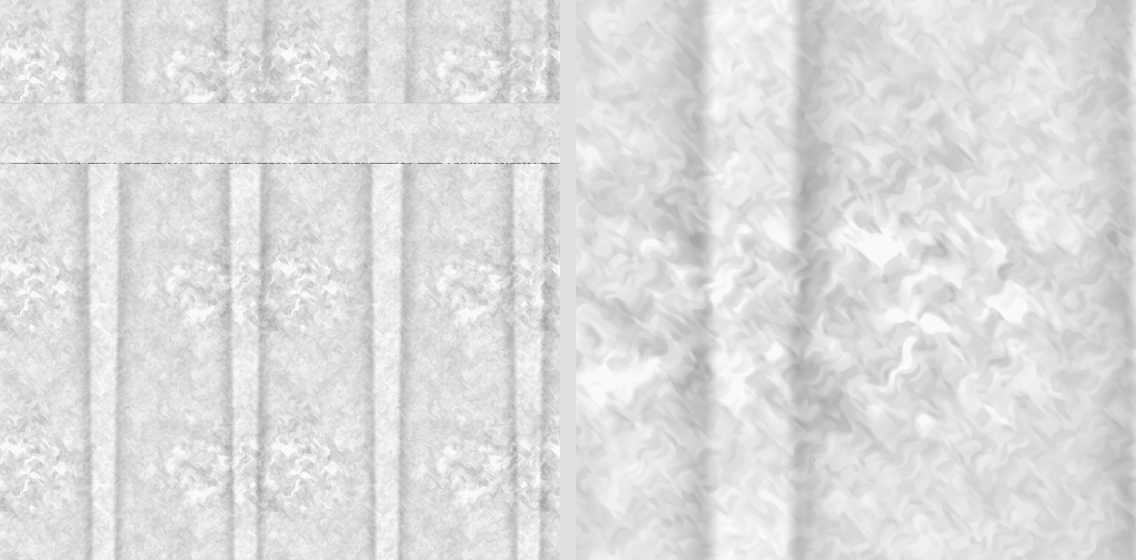
Left: the whole. Right: its middle third, enlarged.
Write a three.js fragment shader that draws this texture.

```glsl
varying vec2 vUv;

vec2 hash2(vec2 c) {
  return fract(sin(vec2(dot(c, vec2(127.1, 311.7)), dot(c, vec2(269.5, 183.3)))) * 43758.5);
}

// Cellular noise wrapped on a 3 by 2 tile.
// x: distance to nearest point, y: gap to cell border, z: blended cell shade
vec3 cells(vec2 p, float n) {
  p *= n;
  vec2 id = floor(p), f = p - id;
  float near = 9.0, second = 9.0, shade = 0.0, total = 0.0;
  for (int j = -1; j <= 1; j++) {
    for (int i = -1; i <= 1; i++) {
      vec2 o = vec2(float(i), float(j));
      vec2 h = hash2(floor(mod(id + o + 0.5, vec2(3.0, 2.0) * n)) + n);
      float d = length(o + h - f);
      second = min(second, max(near, d));
      near = min(near, d);
      float w = exp(-6.0 * d * d);
      shade += w * fract(h.x * 17.3 + h.y * 9.1);
      total += w;
    }
  }
  return vec3(near, second - near, shade / total);
}

// Soft round area of wear, repeated with the tile
float wearPatch(vec2 p, vec2 center) {
  vec2 tile = vec2(3.0, 2.0);
  vec2 d = mod(p - center + 0.5 * tile, tile) - 0.5 * tile;
  return exp(-4.5 * dot(d, d));
}

void main() {
  float x = vUv.x, y = vUv.y;
  float upper = smoothstep(0.8155, 0.8165, y);
  float strap = smoothstep(0.7075, 0.7085, y) - upper;

  // Mottled metal, shifted on each sheet
  float shift = y > 0.816 ? -0.06 : (y > 0.708 ? 0.13 : 0.0);
  vec2 p = vec2(x, y + shift) / 0.1613;
  vec2 q = p + 0.025 * sin(6.2832 * (p.yx * 3.0 + vec2(0.2, 0.6)))
             + 0.012 * sin(6.2832 * (p.yx * 8.0 + p * 5.0));
  float cloud = cells(q, 2.0).z - 0.5;
  float blotch = cells(q, 6.0).z - 0.5;
  vec3 crust = cells(q, 14.0);
  vec3 grain = cells(q, 34.0);
  float wear = wearPatch(p, vec2(0.31, 1.03)) + 0.7 * wearPatch(p, vec2(2.36, 1.03));
  wear *= 1.0 - 0.6 * strap;

  float tone = 0.878 + 0.045 * cloud + 0.045 * blotch;
  tone += (0.055 + 0.09 * wear) * (crust.z - 0.5);
  tone += (0.075 + 0.05 * wear) * (grain.z - 0.5);

  // Pale flakes, dark pits and fine wrinkles
  float flake = smoothstep(0.62, 0.78, crust.z) * smoothstep(-0.12, 0.12, blotch);
  float pit = smoothstep(0.42, 0.25, crust.z) * smoothstep(0.15, -0.1, blotch);
  float vein = smoothstep(0.05, 0.0, abs(blotch + 0.25 * (grain.z - 0.5)));
  tone += wear * (0.09 * flake - 0.08 * pit + 0.035 * vein);
  tone -= 0.035 * vein * smoothstep(0.55, 0.3, grain.z);

  // Raised ribs: bright crest between soft shadows, tighter near the bottom
  float rib = abs(mod(x - 0.185 + 0.1265, 0.253) - 0.1265);
  float rise = smoothstep(0.0, 0.7, y);
  float edge = mix(mix(0.0215, 0.028, rise), 0.034, upper);
  float spread = mix(0.013, 0.024, rise);
  float side = smoothstep(edge - 0.007, edge + 0.004, rib);
  float falloff = max(rib - edge, 0.0) / spread;
  float shadow = side * exp(-falloff * falloff);
  float ribbed = 1.0 - strap;
  tone -= ribbed * shadow * (0.125 - 0.02 * upper + 0.06 * blotch);
  tone += ribbed * (1.0 - side) * mix(0.034, 0.0, upper);

  // Strap edges: broken dark seam below, faint seam above
  float dash = smoothstep(0.2, 0.7, hash2(vec2(floor(x * 260.0), 7.0)).x);
  float seam = 1.0 - smoothstep(0.0004, 0.0016, abs(y - 0.7085));
  float lip = 1.0 - smoothstep(0.0004, 0.0016, abs(y - 0.816));
  tone -= seam * (0.1 + 0.3 * dash) + 0.06 * lip;

  gl_FragColor = vec4(vec3(clamp(tone, 0.0, 0.975)), 1.0);
}
```
